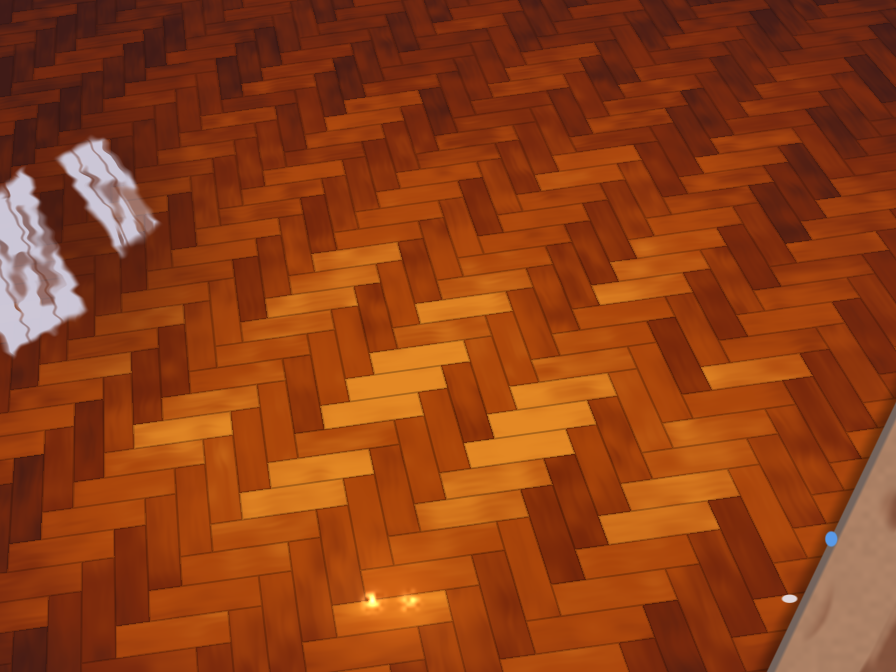
Reproduce this texture procedurally as a Shadertoy shader.

```glsl
// Glossy herringbone parquet seen in perspective, with window glare and a board in the corner.
// The canvas is projected onto the floor plane, split into blocks by a staircase lattice,
// then each block gets its own tone and grain under one broad pool of light.

const float BLOCK_LEN = 3.3;                      // block length, in block widths
const vec2  VANISH = vec2(0.139, 2.25);           // vanishing point of the upright seams
const float TILT = 0.14;                          // slope of the cross seams
const vec2  FLOOR_SCALE = vec2(43.1, 101.9);      // blocks across and in depth
const vec2  FLOOR_ORIGIN = vec2(9.95, 48.3);
const float SEAM = 0.008;
const float SEAM_SHADE = 0.26;
const vec2  LIGHT_POS = vec2(0.66, 0.34);
const vec2  LIGHT_SIZE = vec2(0.88, 0.55);
const float BOARD_X = 1.141;                      // foot of the board edge
const float BOARD_LEAN = 0.479;

const vec3 WOOD_DARK  = vec3(0.24, 0.09, 0.06);
const vec3 WOOD_RED   = vec3(0.47, 0.15, 0.03);
const vec3 WOOD_AMBER = vec3(0.67, 0.27, 0.035);
const vec3 WOOD_GOLD  = vec3(0.89, 0.53, 0.14);
const vec3 FAR_SHEEN  = vec3(0.015, 0.02, 0.04);
const vec3 SKY_GLARE  = vec3(0.82, 0.81, 0.88);
const vec3 BOARD_TAN  = vec3(0.67, 0.50, 0.39);
const vec3 BOARD_STAIN = vec3(0.45, 0.25, 0.17);
const vec3 BOARD_EDGE = vec3(0.45, 0.39, 0.36);

float hash(vec2 p) {
    return fract(sin(dot(p, vec2(127.1, 311.7))) * 43758.5453);
}

float noise(vec2 p) {
    vec2 i = floor(p), f = fract(p);
    f = f * f * (3.0 - 2.0 * f);
    return mix(mix(hash(i), hash(i + vec2(1, 0)), f.x),
               mix(hash(i + vec2(0, 1)), hash(i + vec2(1, 1)), f.x), f.y);
}

// Returns (along, across) inside the block; id.y is odd for upright blocks.
vec2 herringbone(vec2 q, out vec2 id) {
    vec2 chainStep = vec2(BLOCK_LEN, -BLOCK_LEN);
    float chain = floor((q.x - q.y + 1.0) / (2.0 * BLOCK_LEN));
    vec2 p = q - chain * chainStep;
    float along = p.x - floor(p.y);
    if (along >= 0.0 && along < BLOCK_LEN) {
        id = vec2(floor(p.y), 2.0 * chain);
        return vec2(along, fract(p.y));
    }
    if (along >= BLOCK_LEN) {
        chain += 1.0;
        p -= chainStep;
    }
    id = vec2(floor(p.x), 2.0 * chain + 1.0);
    return vec2(p.y - floor(p.x) - 1.0, fract(p.x));
}

vec3 woodRamp(float t) {
    vec3 c = mix(WOOD_DARK, WOOD_RED, smoothstep(0.0, 0.36, t));
    c = mix(c, WOOD_AMBER, smoothstep(0.32, 0.62, t));
    return mix(c, WOOD_GOLD, smoothstep(0.60, 0.98, t));
}

// Sheared, rippled pane of reflected sky with dark broken streaks.
float windowGlare(vec2 p, vec2 centre, vec2 halfSize, float shear) {
    vec2 d = p - centre;
    d.x += d.y * shear + 0.012 * (noise(p * vec2(25.0, 90.0)) - 0.5);
    d.y += -0.45 * d.x + 0.016 * (noise(p * 60.0) - 0.5);
    vec2 inside = smoothstep(vec2(0.006), vec2(-0.006), abs(d) - halfSize);
    float bars = smoothstep(0.004, 0.0, abs(abs(d.x) - 0.4 * halfSize.x));
    float streaks = smoothstep(0.60, 0.85, noise(d * vec2(75.0, 35.0) + 7.0));
    return inside.x * inside.y * (1.0 - 0.4 * bars) * (1.0 - 0.55 * streaks);
}

void mainImage(out vec4 fragColor, in vec2 fragCoord) {
    vec2 uv = fragCoord / iResolution.y;
    float px = 1.0 / iResolution.y;

    // Floor plane
    float side = uv.x - VANISH.x;
    float depth = VANISH.y - uv.y + TILT * side;
    vec2 q = FLOOR_SCALE * vec2(side, 1.0) / depth - FLOOR_ORIGIN;
    float aa = px * FLOOR_SCALE.y / (depth * depth);
    vec2 id;
    vec2 local = herringbone(q, id);
    float upright = mod(id.y, 2.0);

    // Light and block tone, with broad uneven patches
    vec2 away = (uv - LIGHT_POS) / LIGHT_SIZE;
    float light = exp(-dot(away, away));
    float tone = 0.03 + 0.70 * light + 0.16 * (noise(uv * 3.5 + 4.0) - 0.5);
    tone += mix(0.12, -0.12, upright) * (0.25 + 0.75 * light);
    tone += (hash(id + 3.7) - 0.5) * (0.10 + 0.20 * light);

    // Grain and cloudy figure
    vec2 seed = 40.0 * vec2(hash(id), hash(id + 9.1));
    float figure = noise(local * vec2(1.3, 1.6) + seed);
    float bend = local.y + 0.25 * figure;
    float grain = noise(vec2(local.x * 1.1, bend * 8.0) + seed);
    tone += (figure - 0.5) * 0.14 + (grain - 0.5) * 0.045;
    vec3 col = woodRamp(tone) + FAR_SHEEN * (1.0 - light);

    // Seams
    vec2 border = min(local, vec2(BLOCK_LEN, 1.0) - local);
    float seam = 1.0 - smoothstep(SEAM, SEAM + 1.4 * aa, min(border.x, border.y));
    col *= 1.0 - SEAM_SHADE * (0.4 + 0.6 * light) * seam;

    // Varnish reflections
    float haze = exp(-dot(uv - vec2(0.12, 0.65), uv - vec2(0.12, 0.65)) * 30.0);
    col = mix(col, WOOD_DARK, 0.50 * haze);
    float glare = windowGlare(uv, vec2(0.165, 0.710), vec2(0.044, 0.068), 0.65);
    glare = max(glare, windowGlare(uv, vec2(0.025, 0.610), vec2(0.070, 0.105), 0.42));
    col = mix(col, SKY_GLARE, 0.95 * glare);
    for (int i = 0; i < 2; i++) {
        vec2 d = uv - vec2(0.555 + 0.055 * float(i), 0.105);
        float sparkle = noise(uv * 130.0) * exp(-dot(d, d) * 7000.0);
        col += vec3(1.0, 0.9, 0.6) * (1.8 - 0.8 * float(i)) * sparkle;
        col += vec3(0.08, 0.06, 0.02) * exp(-dot(d, d) * 150.0);
    }

    // Corner board with an edge strip and smears
    float board = (uv.x - BOARD_X - BOARD_LEAN * uv.y) / length(vec2(1.0, BOARD_LEAN));
    vec2 lengthwise = vec2(board * 38.0, (uv.y + BOARD_LEAN * uv.x) * 9.0);
    float smear = smoothstep(0.55, 0.75, noise(lengthwise)) * smoothstep(0.02, 0.06, board);
    vec3 boardCol = mix(BOARD_TAN, BOARD_STAIN, 0.7 * smear) * (0.97 + 0.06 * noise(uv * 90.0));
    boardCol = mix(BOARD_EDGE, boardCol, smoothstep(0.008, 0.014, board));
    col *= 1.0 - 0.35 * smoothstep(-0.025, 0.0, board);
    col = mix(col, boardCol, smoothstep(-px, px, board));

    // Scraps lying against the board
    float blueScrap = length((uv - vec2(1.237, 0.198)) * vec2(1.0, 0.8)) - 0.009;
    float whiteScrap = length((uv - vec2(1.175, 0.109)) * vec2(0.7, 1.3)) - 0.008;
    col = mix(col, vec3(0.35, 0.60, 0.90), smoothstep(px, -px, blueScrap));
    col = mix(col, vec3(0.88, 0.84, 0.85), smoothstep(px, -px, whiteScrap));

    fragColor = vec4(clamp(col, 0.0, 1.0), 1.0);
}
```
